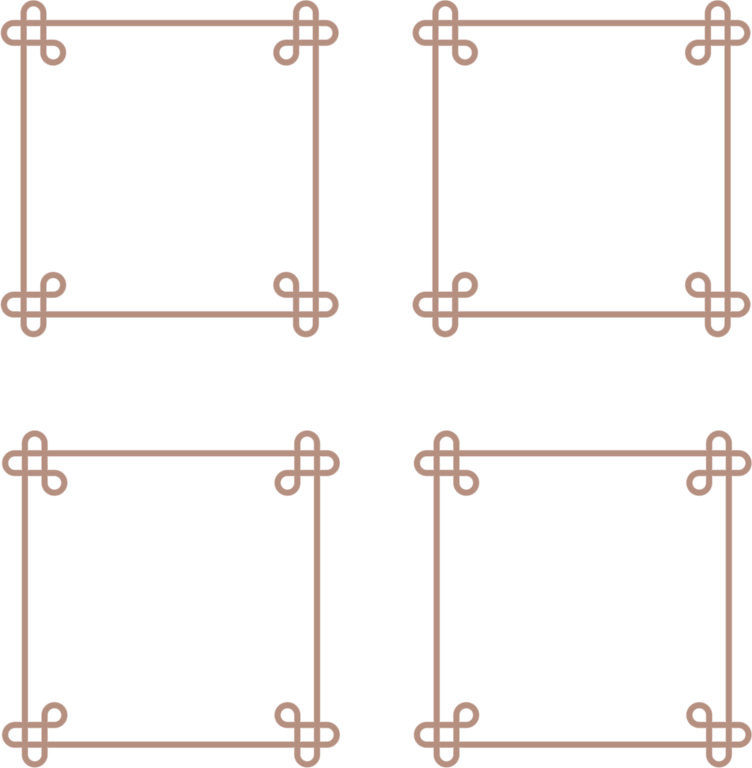
This pattern is drawn by a Shadertoy shader. Its source:

```glsl
// Grid of thin square frames with a looped knot at every corner.

// Lengths are fractions of the canvas height, measured from the top left.
const vec2  FIRST_CENTER = vec2(0.2210, 0.2197);
const vec2  PERIOD       = vec2(0.5362, 0.5602);
const vec2  FRAME_HALF   = vec2(0.1902, 0.1897);
const float ROW_SHIFT    = 0.0016;  // sideways drift of each lower row
const float LOOP_RADIUS  = 0.01283;
const float HALF_STROKE  = 0.0040;
const float EDGE_SOFT    = 0.0014;
const vec3  PAPER_COLOR  = vec3(1.0);
const vec3  STROKE_COLOR = vec3(0.71, 0.56, 0.50);

// Frame side that turns back in an outer loop and runs on to the curl.
float strandDistance(vec2 p) {
    float r = LOOP_RADIUS;
    if (p.x < -r) return abs(length(p - vec2(-r, r)) - r);
    float side = abs(p.y);
    float inner = length(vec2(max(p.x - 3.0 * r, 0.0), p.y - 2.0 * r));
    return min(side, inner);
}

// Three-quarter ring joining the two strands inside the frame.
float curlDistance(vec2 p) {
    vec2 c = p - 3.0 * LOOP_RADIUS;
    return max(c.x, c.y) > 0.0 ? abs(length(c) - LOOP_RADIUS) : 1.0;
}

// Fold the frame onto one corner, then mirror the strand on its diagonal.
float frameDistance(vec2 p) {
    vec2 corner = FRAME_HALF - abs(p);
    float strands = min(strandDistance(corner), strandDistance(corner.yx));
    return min(strands, curlDistance(corner)) - HALF_STROKE;
}

void mainImage(out vec4 fragColor, in vec2 fragCoord) {
    vec2 p = vec2(fragCoord.x, iResolution.y - fragCoord.y) / iResolution.y;

    // Repeat the frame, drifting by row
    p -= FIRST_CENTER;
    float row = round(p.y / PERIOD.y);
    p.x -= row * ROW_SHIFT;
    vec2 local = p - PERIOD * round(p / PERIOD);

    // Antialiased stroke
    float soft = max(EDGE_SOFT, 0.7 / iResolution.y);
    float ink = 1.0 - smoothstep(-soft, soft, frameDistance(local));
    fragColor = vec4(mix(PAPER_COLOR, STROKE_COLOR, ink), 1.0);
}
```
